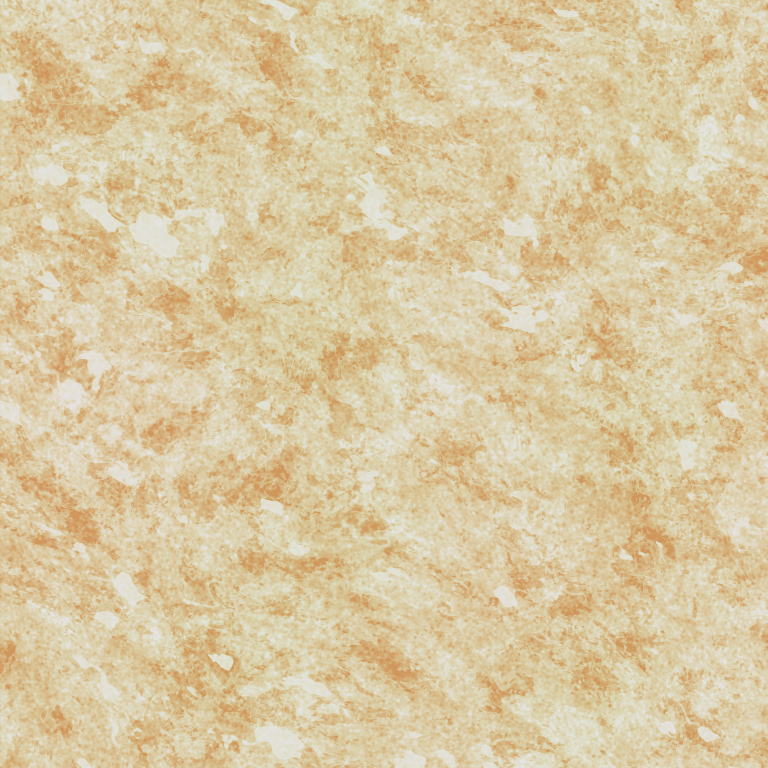
A WebGL 2 fragment shader for this texture:

```glsl
#version 300 es
precision highp float;

uniform vec2 u_resolution;
out vec4 fragColor;

vec3 hash3(vec2 cell) {
    vec3 q = fract(cell.xyx * vec3(0.1031, 0.1030, 0.0973));
    q += dot(q, q.yxz + 33.33);
    return fract((q.xxy + q.yzz) * q.zyx);
}

// Cellular noise of soft signed spots: zero mean, about unit deviation
float spots(vec2 p) {
    vec2 base = floor(p);
    float sum = 0.0;
    for (int j = -1; j <= 1; j++) {
        for (int i = -1; i <= 1; i++) {
            vec2 cell = base + vec2(i, j);
            vec3 h = hash3(cell);
            vec2 d = p - cell - h.xy;
            float w = max(0.0, 1.0 - dot(d, d));
            sum += (2.0 * h.z - 1.0) * w * w * w;
        }
    }
    return 2.6 * sum;
}

// Layered spots, normalised back to unit deviation
float layers(vec2 p, int count, float gain) {
    float sum = 0.0, power = 0.0, amp = 1.0;
    for (int i = 0; i < count; i++) {
        sum += amp * spots(p);
        power += amp * amp;
        amp *= gain;
        p = mat2(1.6, 1.2, -1.2, 1.6) * p + 17.3;
    }
    return sum * inversesqrt(power);
}

// Thin lines along the borders between cells
float cracks(vec2 p, float width) {
    vec2 base = floor(p);
    float near = 8.0, next = 8.0;
    for (int j = -1; j <= 1; j++) {
        for (int i = -1; i <= 1; i++) {
            vec2 cell = base + vec2(i, j);
            float d = length(p - cell - hash3(cell).xy);
            next = min(next, max(near, d));
            near = min(near, d);
        }
    }
    return 1.0 - smoothstep(0.0, width, next - near);
}

// Stone colour from a tone: -2 is ochre, 0 is cream, 2 is near white
vec3 stone(float tone) {
    return vec3(0.859, 0.796, 0.640)
         + vec3(0.0175, 0.0635, 0.115) * tone
         - vec3(0.0, 0.009, 0.0) * tone * tone;
}

void main() {
    vec2 uv = gl_FragCoord.xy / u_resolution.y;

    // Bend the domain gently, then stretch it along a falling diagonal
    vec2 p = uv + 0.014 * vec2(spots(uv * 5.0 + 40.0), spots(uv * 5.0 + 90.0));
    p += 0.002 * vec2(spots(uv * 45.0 + 20.0), spots(uv * 45.0 + 70.0));
    vec2 q = mat2(0.87, 0.5, -0.5, 0.87) * p * vec2(0.6, 1.0) + 5.0;

    // Cloudy ground and crumbly ochre patches
    float ground = layers(q * 19.0, 5, 0.85);
    float crumbs = layers(mix(p, q, 0.5) * 24.0 + 60.0, 5, 0.75);
    float ochre = smoothstep(0.3, 0.7, crumbs + 0.2 * ground);

    // Pale ribbons winding between the patches
    float ribbon = 1.0 - smoothstep(0.05, 0.28, abs(layers(q * 12.0 + 130.0, 4, 0.6)));
    ribbon *= smoothstep(-0.3, 0.6, spots(q * 14.0 + 210.0));
    ochre *= 1.0 - 0.8 * ribbon;

    // Broken hairline veins, strongest inside the ochre
    float broken = smoothstep(-0.5, 0.5, spots(p * 31.0 + 30.0));
    float veins = max(cracks(p * 36.0, 0.12), 0.8 * cracks(p * 76.0 + 9.0, 0.2)) * broken;

    // Small white flecks with crisp, ragged outlines
    float white = smoothstep(1.65, 2.0, layers(q * 27.0 + 310.0, 4, 0.55));

    // Fine mineral grain
    float grain = spots(uv * 270.0) + 0.5 * spots(uv * 135.0 + 50.0);

    float tone = 0.27 + 0.5 * ground - 1.45 * ochre + 0.5 * ribbon;
    tone += veins * (0.15 + 1.0 * ochre) + 0.36 * grain;
    tone = mix(tone, 1.85 + 0.12 * grain, 0.9 * white);

    // Faint rosy drift in broad areas
    vec3 color = stone(clamp(tone, -2.4, 2.1));
    color += vec3(0.003, -0.002, 0.001) * spots(uv * 5.0 + 170.0);
    fragColor = vec4(color, 1.0);
}
```
